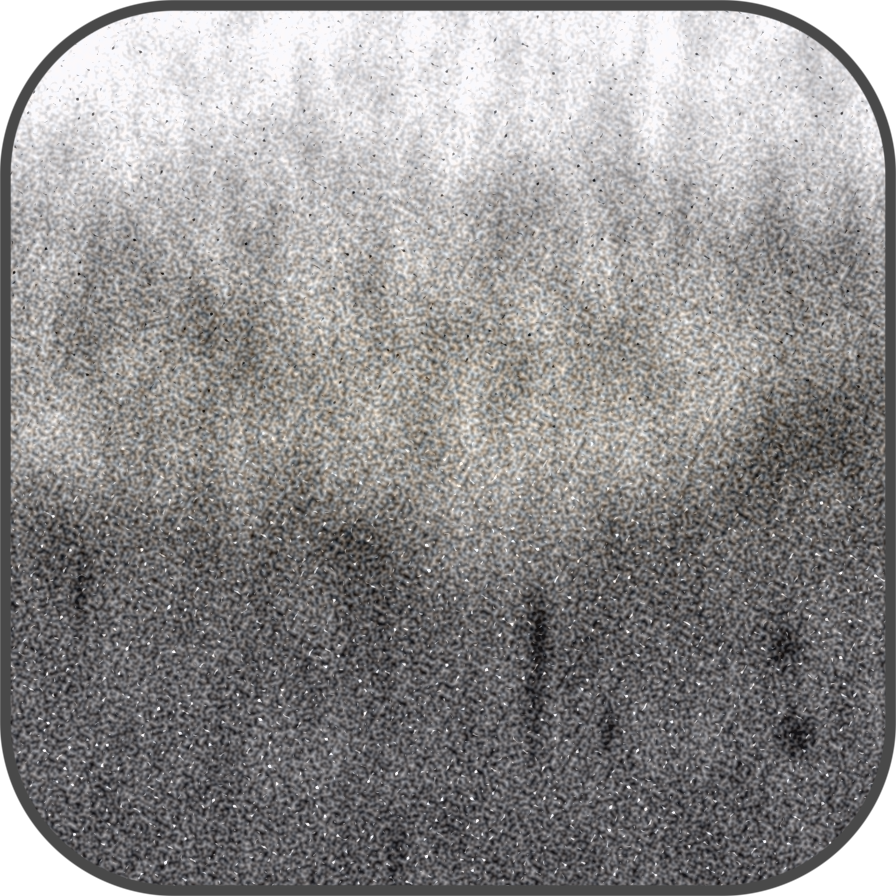
A WebGL 1 fragment shader for this texture:

```glsl
precision highp float;
// Weathered concrete plate: pale top, sooty lower half, mineral grain, rounded dark rim.

#define CORNER_RADIUS 0.195
#define RIM_WIDTH 0.012
#define RIM_COLOR vec3(0.285, 0.285, 0.285)
#define GRAIN_SCALE 215.0
#define GRAIN_AMOUNT 0.40
#define MOTTLE_AMOUNT 0.13
#define STREAK_AMOUNT 0.10
#define SOOT_LEVEL 0.355
#define WARM_TINT vec3(0.018, 0.002, -0.025)
#define COOL_TINT vec3(0.002, -0.003, 0.009)

uniform vec2 u_resolution;

vec2 hashGradient(vec2 cell) {
  vec3 h = fract(cell.xyx * vec3(0.1031, 0.1030, 0.0973));
  h += dot(h, h.yzx + 33.33);
  float angle = 6.2832 * fract((h.x + h.y) * h.z);
  return vec2(cos(angle), sin(angle));
}

float gradientNoise(vec2 p) {
  vec2 i = floor(p), f = fract(p);
  vec2 w = f * f * f * (f * (f * 6.0 - 15.0) + 10.0);
  float a = dot(hashGradient(i), f);
  float b = dot(hashGradient(i + vec2(1.0, 0.0)), f - vec2(1.0, 0.0));
  float c = dot(hashGradient(i + vec2(0.0, 1.0)), f - vec2(0.0, 1.0));
  float d = dot(hashGradient(i + vec2(1.0, 1.0)), f - vec2(1.0, 1.0));
  return mix(mix(a, b, w.x), mix(c, d, w.x), w.y);
}

float fbm(vec2 p) {
  float sum = 0.0, gain = 1.0;
  for (int i = 0; i < 5; i++) {
    sum += gain * gradientNoise(p);
    p = mat2(0.8, 0.6, -0.6, 0.8) * p * 2.1 + 17.3;
    gain *= 0.62;
  }
  return sum;
}

float blot(vec2 p, vec2 center, vec2 radius) {
  vec2 q = (p - center) / radius;
  return exp(-dot(q, q));
}

float roundedBox(vec2 p, float halfSize, float radius) {
  vec2 q = abs(p) - halfSize + radius;
  return length(max(q, 0.0)) + min(max(q.x, q.y), 0.0) - radius;
}

// Broad brightness: vertical fade, with a soot line that dips in the middle
float wallTone(vec2 p) {
  float edge = SOOT_LEVEL + 0.07 - 0.075 * blot(p, vec2(0.55, p.y), vec2(0.10, 1.0))
             + 0.10 * smoothstep(0.70, 0.90, p.x);
  float tone = mix(0.345, 0.375, smoothstep(0.0, 0.3, p.y));
  tone += 0.245 * smoothstep(edge - 0.06, edge + 0.11, p.y);
  tone += 0.12 * smoothstep(0.55, 0.82, p.y);
  return tone + 0.21 * smoothstep(0.74, 0.97, p.y);
}

// Large soft stains and pale patches
float stains(vec2 p) {
  float s = -0.15 * blot(p, vec2(0.15, 0.66), vec2(0.07, 0.09));
  s -= 0.11 * blot(p, vec2(0.28, 0.62), vec2(0.06, 0.12));
  s -= 0.07 * blot(p, vec2(0.56, 0.74), vec2(0.04, 0.10));
  s -= 0.08 * blot(p, vec2(0.72, 0.78), vec2(0.08, 0.10));
  s -= 0.14 * blot(p, vec2(0.93, 0.65), vec2(0.10, 0.18));
  s -= 0.07 * blot(p, vec2(0.40, 0.40), vec2(0.08, 0.05));
  s += 0.06 * blot(p, vec2(0.78, 0.54), vec2(0.06, 0.06));
  s += 0.10 * blot(p, vec2(0.93, 0.45), vec2(0.05, 0.04));
  s += 0.07 * blot(p, vec2(0.95, 0.31), vec2(0.05, 0.08));
  return s + 0.06 * blot(p, vec2(0.10, 0.90), vec2(0.12, 0.09));
}

// Narrow dark runs in the lower half
float drips(vec2 p) {
  float d = 0.25 * blot(p, vec2(0.602, 0.29), vec2(0.010, 0.038));
  d += 0.15 * blot(p, vec2(0.596, 0.20), vec2(0.012, 0.055));
  d += 0.20 * blot(p, vec2(0.677, 0.19), vec2(0.010, 0.025));
  d += 0.15 * blot(p, vec2(0.090, 0.34), vec2(0.010, 0.045));
  d += 0.20 * blot(p, vec2(0.875, 0.28), vec2(0.025, 0.028));
  return d + 0.22 * blot(p, vec2(0.888, 0.18), vec2(0.018, 0.025));
}

void main() {
  vec2 p = gl_FragCoord.xy / u_resolution;
  float pixel = 1.0 / min(u_resolution.x, u_resolution.y);
  vec2 warped = p + 0.02 * vec2(fbm(p * 9.0), fbm(p * 9.0 + 40.0));

  float tone = wallTone(warped) + stains(warped) - drips(p + (warped - p) * 0.3);
  float upper = smoothstep(0.35, 0.65, p.y);
  tone += MOTTLE_AMOUNT * fbm(p * vec2(13.0, 9.0) + 5.0) * mix(0.6, 1.0, upper);
  tone += STREAK_AMOUNT * fbm(p * vec2(24.0, 5.0) + 70.0) * mix(0.5, 1.0, upper);

  // Mineral grain: fine crystals, coarser clumps and sparse bright or dark flecks
  vec2 g = mat2(0.87, 0.5, -0.5, 0.87) * p * GRAIN_SCALE;
  float fine = gradientNoise(g);
  float clumps = gradientNoise(g * vec2(0.45, 0.62) + 90.0);
  float flecks = gradientNoise(g * 0.8 + 210.0);
  float strength = GRAIN_AMOUNT * mix(1.0, 0.42, smoothstep(0.62, 0.95, p.y));
  tone += strength * (fine + 0.45 * clumps);
  tone += 0.7 * smoothstep(0.32, 0.65, flecks) * (1.0 - upper);
  tone -= 0.6 * smoothstep(0.36, 0.70, -flecks) * upper;

  // Ochre through the middle, cool soot elsewhere
  float warmth = blot(p, vec2(0.5, 0.56), vec2(0.60, 0.20));
  vec3 color = vec3(clamp(tone, 0.07, 0.98)) + mix(COOL_TINT, WARM_TINT, warmth);
  color += vec3(0.07, 0.0, -0.07) * gradientNoise(g * 0.6 + 330.0) * (0.3 + warmth);

  // Rim and white surround
  float d = roundedBox(p - 0.5, 0.5, CORNER_RADIUS);
  color = mix(color, RIM_COLOR, smoothstep(-pixel, pixel, d + RIM_WIDTH));
  color = mix(color, vec3(1.0), smoothstep(-pixel, pixel, d));
  gl_FragColor = vec4(clamp(color, 0.0, 1.0), 1.0);
}
```
